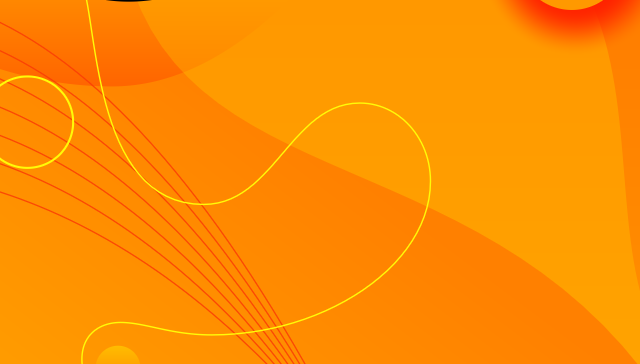
Write a Shadertoy shader that draws this background.

```glsl
// Warm orange backdrop of overlapping waves with thin red strands and a looping yellow line.

const float GRID_HEIGHT = 438.0; // canvas height in layout units, y runs downward
const vec3 RED_LINE = vec3(0.98, 0.23, 0.02);
const vec3 YELLOW_LINE = vec3(1.0, 0.98, 0.03);
const vec3 SHADOW = vec3(1.0, 0.12, 0.0);

// An orange is fully set by its green share.
vec3 orange(float green) {
    return vec3(1.0, green, 0.0);
}

// Coverage of a filled shape and of a stroke, smoothed over one pixel.
float fill(float dist, float pixel) {
    return clamp(0.5 - dist / pixel, 0.0, 1.0);
}

float stroke(float dist, float width, float pixel) {
    return fill(abs(dist) - 0.5 * width, pixel);
}

float circle(vec2 p, vec2 center, float radius) {
    return length(p - center) - radius;
}

vec2 cubic(vec2 a, vec2 b, vec2 c, vec2 d, float t) {
    float s = 1.0 - t;
    return s * s * s * a + 3.0 * s * s * t * b + 3.0 * s * t * t * c + t * t * t * d;
}

// Signed distance to a cubic curve; positive on the right-hand side of travel.
float curveDistance(vec2 p, vec2 a, vec2 b, vec2 c, vec2 d) {
    const int STEPS = 28;
    float nearest = 1e9;
    float side = 1.0;
    vec2 start = a;
    for (int i = 1; i <= STEPS; i++) {
        vec2 end = cubic(a, b, c, d, float(i) / float(STEPS));
        vec2 along = end - start;
        vec2 offset = p - start;
        float h = clamp(dot(offset, along) / dot(along, along), 0.0, 1.0);
        float dist = length(offset - along * h);
        if (dist < nearest) {
            nearest = dist;
            side = along.x * offset.y - along.y * offset.x < 0.0 ? -1.0 : 1.0;
        }
        start = end;
    }
    return nearest * side;
}

// Lopsided bowl hanging from the top edge.
float bowlDistance(vec2 p) {
    float dx = p.x - 135.0;
    float bend = dx < 0.0 ? 0.00115 : 0.0023;
    return (p.y - 104.0 + bend * dx * dx) / length(vec2(1.0, 2.0 * bend * dx));
}

// Seven strands that fan out on the left and gather at the bottom.
float strands(vec2 p, float pixel) {
    float cover = 0.0;
    for (int i = 0; i < 7; i++) {
        float k = float(i) / 6.0;
        vec2 a = vec2(0.0, mix(27.0, 231.0, k));
        vec2 bend = mix(vec2(185.0, 118.0), vec2(170.0, 286.0), k);
        vec2 d = vec2(367.0 - 37.0 * k - 9.0 * k * k, 438.0);
        float dist = curveDistance(p, a, mix(a, bend, 2.0 / 3.0), mix(d, bend, 2.0 / 3.0), d);
        cover = max(cover, stroke(dist, 1.6, pixel));
    }
    return cover;
}

// Yellow line: six joined cubic pieces.
float loopDistance(vec2 p) {
    vec2 path[19] = vec2[19](
        vec2(104, -1), vec2(118, 70), vec2(125, 246), vec2(245, 246),
        vec2(330, 246), vec2(350, 124), vec2(433, 124),
        vec2(480, 124), vec2(518, 166), vec2(518, 218),
        vec2(518, 320), vec2(390, 403), vec2(255, 403),
        vec2(205, 403), vec2(175, 388), vec2(145, 388),
        vec2(118, 388), vec2(95, 405), vec2(99, 440));
    float nearest = 1e9;
    for (int i = 0; i < 18; i += 3) {
        nearest = min(nearest, abs(curveDistance(p, path[i], path[i + 1], path[i + 2], path[i + 3])));
    }
    return nearest;
}

void mainImage(out vec4 fragColor, in vec2 fragCoord) {
    float pixel = GRID_HEIGHT / iResolution.y;
    vec2 p = vec2(fragCoord.x, iResolution.y - fragCoord.y) * pixel;

    // Broad waves
    float waveDist = curveDistance(p, vec2(160, -12), vec2(245, 230), vec2(565, 178), vec2(772, 444));
    float wave = fill(-waveDist, pixel);
    float waveFade = clamp(dot(p - vec2(0, 438), vec2(0.6, -0.8)) / 450.0, 0.0, 1.0);
    vec3 color = mix(orange(mix(0.595, 0.625, p.y / 300.0)), orange(mix(0.61, 0.50, waveFade)), wave);
    float rightDist = curveDistance(p, vec2(706, -10), vec2(760, 100), vec2(742, 240), vec2(770, 350));
    color = mix(color, orange(mix(0.49, 0.54, p.y / 300.0)), fill(rightDist, pixel));

    // Translucent bowl, darker toward its rim
    float depth = clamp(p.y / 100.0, 0.0, 1.0);
    vec3 bowl = orange(mix(mix(0.60, 0.53, depth), mix(0.53, 0.40, depth), wave));
    color = mix(color, bowl, fill(bowlDistance(p), pixel));

    // Ball with a red glow, dark cap and small ball
    float glow = 1.0 - smoothstep(-8.0, 50.0, circle(p, vec2(693, -47), 66.0));
    color = mix(color, SHADOW, 0.95 * glow);
    color = mix(color, orange(0.60), fill(circle(p, vec2(688, -54), 66.0), pixel));
    color = mix(color, vec3(0.0), fill(circle(p, vec2(155, -195), 197.0), pixel));
    vec3 smallBall = orange(mix(0.74, 0.65, clamp((p.y - 416.0) / 22.0, 0.0, 1.0)));
    color = mix(color, smallBall, fill(circle(p, vec2(142, 443), 27.0), pixel));

    // Line work
    color = mix(color, RED_LINE, 0.85 * strands(p, pixel));
    color = mix(color, YELLOW_LINE, stroke(loopDistance(p), 1.7, pixel));
    color = mix(color, YELLOW_LINE, stroke(circle(p, vec2(33, 147), 55.0), 2.5, pixel));
    fragColor = vec4(color, 1.0);
}
```
